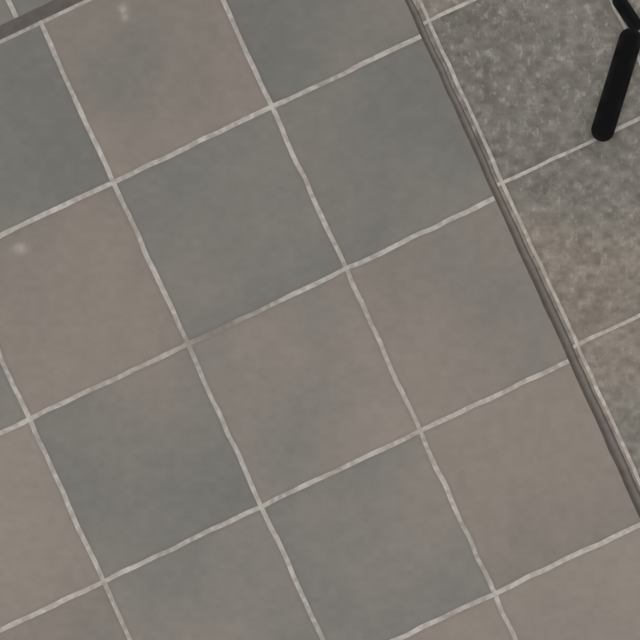
Give the GLSL for this texture, as a Shadertoy shader.

```glsl
// Slanted grey stone floor tiles with pale grout, two dark seams and a black handle in the corner.

float hash(vec2 p) {
    vec3 q = fract(p.xyx * vec3(0.1031, 0.1030, 0.0973));
    q += dot(q, q.yzx + 33.33);
    return fract((q.x + q.y) * q.z);
}

float noise(vec2 p) {
    vec2 i = floor(p), f = fract(p);
    f = f * f * (3.0 - 2.0 * f);
    return mix(mix(hash(i), hash(i + vec2(1, 0)), f.x),
               mix(hash(i + vec2(0, 1)), hash(i + vec2(1, 1)), f.x), f.y);
}

float fbm(vec2 p) {
    float sum = 0.0, amp = 0.5;
    for (int i = 0; i < 5; i++) {
        sum += amp * noise(p);
        p = mat2(1.6, 1.2, -1.2, 1.6) * p + 7.3;
        amp *= 0.5;
    }
    return sum;
}

float capsule(vec2 p, vec2 a, vec2 b, float radius) {
    vec2 ab = b - a;
    float t = clamp(dot(p - a, ab) / dot(ab, ab), 0.0, 1.0);
    return length(p - a - ab * t) - radius;
}

// Coverage of a band around zero, with softened edges.
float band(float d, float halfWidth, float soft) {
    return 1.0 - smoothstep(halfWidth - soft, halfWidth + soft, abs(d));
}

// Distance to the nearest whole number.
vec2 lineDistance(vec2 g) {
    return abs(fract(g + 0.5) - 0.5);
}

void mainImage(out vec4 fragColor, in vec2 fragCoord) {
    vec2 p = fragCoord / iResolution.y;
    float pixel = 1.0 / iResolution.y;

    // Slanted tile coordinates: x runs right and up, y runs down and right.
    mat2 tileAxes = mat2(0.2474, 0.1172, 0.1159, -0.2533);
    vec2 t = inverse(tileAxes) * (p - vec2(0.5404, 0.5794));
    float soft = max(2.5 * pixel, 0.005);

    // Tiles beyond each seam are laid slightly out of step.
    float rightSide = step(0.965, t.x);
    float topSide = step(t.y, -2.03);
    vec2 wobble = vec2(noise(t.yx * 9.0), noise(t * 9.0 + 40.0)) - 0.5;
    vec2 grid = t + wobble * 0.009;
    grid += rightSide * vec2(-0.02, 0.06) + topSide * vec2(0.114, 0.0);
    vec2 tile = floor(grid);

    // Stone: tint per tile, cloudy patches and fine grain.
    float cloud = fbm(p * 4.5 + hash(tile) * 9.0);
    float grain = fbm(p * vec2(75.0, 95.0));
    float warmth = 0.75 * cloud + 0.35 * hash(tile + 17.0) + 0.25 * (0.5 - p.y);
    vec3 stone = mix(vec3(0.466, 0.462, 0.444), vec3(0.522, 0.486, 0.456),
                     smoothstep(0.25, 0.8, warmth));
    stone += 0.045 * (cloud - 0.5) + 0.035 * (grain - 0.5);
    stone += 0.025 * (0.55 - p.y) + 0.02 * (hash(tile + 5.0) - 0.5);

    // Rougher, glinting stone right of the seam.
    float glint = smoothstep(0.5, 0.85, fbm(p * vec2(150.0, 110.0) + 3.0));
    stone += rightSide * (vec3(0.012, 0.002, -0.008) + 0.13 * (grain - 0.5) + 0.1 * glint * p.y);

    // Pale scuffs.
    vec2 scuffA = (p - vec2(0.193, 0.980)) * vec2(1.0, 0.6);
    vec2 scuffB = (p - vec2(0.033, 0.612)) * vec2(0.6, 1.0);
    float scuff = exp(-dot(scuffA, scuffA) * 20000.0) + exp(-dot(scuffB, scuffB) * 20000.0);
    vec3 color = stone + 0.12 * scuff * grain * 2.0;

    // Grout: a faint dirty margin under a pale line that varies along its length.
    vec2 d = lineDistance(grid);
    d.x = mix(d.x, 1.0, (1.0 - rightSide) * step(0.5, t.x));
    d.y = mix(d.y, 1.0, step(t.y, -1.6) * (1.0 - rightSide));
    float joint = min(d.x, d.y);
    float wear = fbm(t * 7.0 + 20.0);
    float lineWidth = mix(0.0135, 0.0105, rightSide) * (0.8 + 0.4 * wear);
    color *= 1.0 - 0.05 * band(joint, 0.025, 0.015);
    vec3 grout = mix(vec3(0.60, 0.57, 0.54), vec3(0.73, 0.71, 0.68), wear);
    grout += 0.12 * (noise(p * 160.0) - 0.5);
    vec2 stain = (t - vec2(-0.83, 0.0)) * vec2(5.0, 12.0);
    grout = mix(grout, vec3(0.45, 0.41, 0.38), 0.75 * exp(-dot(stain, stain)));
    color = mix(color, grout, 0.92 * band(joint, lineWidth, soft));

    // Long seam: dark left lip, greyer floor, thin dark right lip.
    float seam = t.x - 0.965 + wobble.x * 0.008;
    float seamWidth = 0.024 + 0.004 * t.y;
    float across = seam / seamWidth;
    vec3 seamColor = mix(vec3(0.33, 0.30, 0.28), vec3(0.43, 0.41, 0.39),
                         smoothstep(-0.7, 0.3, across));
    seamColor -= 0.09 * smoothstep(0.4, 0.9, across) - 0.06 * (grain - 0.5);
    color = mix(color, seamColor, band(seam, seamWidth, soft));

    // Short seam across the top left, with a pale lower edge.
    float leftSide = 1.0 - step(0.94, t.x);
    float topSeam = t.y + 2.03;
    color = mix(color, vec3(0.37, 0.35, 0.33) + 0.06 * (grain - 0.5),
                leftSide * band(topSeam, 0.036, soft));
    color = mix(color, grout, leftSide * 0.8 * band(topSeam - 0.048, 0.01, soft));

    // Black handle with a soft shadow and a faint sheen.
    float handle = capsule(p, vec2(0.985, 0.938), vec2(0.942, 0.797), 0.018);
    handle = min(handle, capsule(p, vec2(0.968, 0.998), vec2(0.992, 0.962), 0.011));
    color *= 1.0 - 0.22 * exp(-max(handle, 0.0) * 90.0);
    vec3 black = vec3(0.075) + 0.05 * smoothstep(-0.012, 0.0, handle) * noise(p * 60.0);
    color = mix(color, black, 1.0 - smoothstep(-pixel, pixel, handle));

    fragColor = vec4(color, 1.0);
}
```
